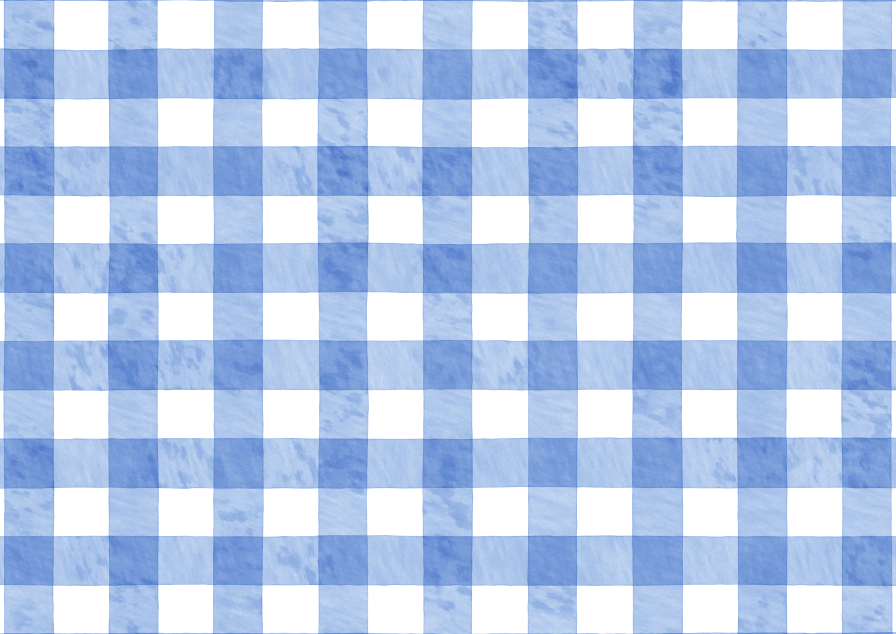
This pattern is drawn by a Shadertoy shader. Its source:

```glsl
const vec2 PITCH = vec2(0.1653, 0.1535);      // stripe spacing, in canvas heights
const float HALF_WIDTH = 0.0390;
const float EDGE_WOBBLE = 0.0034;
const float RIM_WIDTH = 0.0015;
const vec3 WASH_BLUE = vec3(0.680, 0.777, 0.922);

float hash(vec2 cell, float seed) {
    uvec2 q = uvec2(ivec2(cell)) * uvec2(1597334673u, 3812015801u);
    uint n = (q.x ^ q.y ^ (uint(int(seed)) * 2798796415u)) * 1597334673u;
    n = (n ^ (n >> 15)) * 2246822519u;
    n ^= n >> 13;
    return float(n >> 8) / 16777216.0;
}

float valueNoise(vec2 p, float seed) {
    vec2 cell = floor(p);
    vec2 f = fract(p);
    f = f * f * (3.0 - 2.0 * f);
    float low = mix(hash(cell, seed), hash(cell + vec2(1, 0), seed), f.x);
    float high = mix(hash(cell + vec2(0, 1), seed), hash(cell + vec2(1, 1), seed), f.x);
    return mix(low, high, f.y);
}

float fbm(vec2 p, float seed) {
    float sum = 0.0, amplitude = 0.5;
    for (int i = 0; i < 4; i++) {
        sum += amplitude * valueNoise(p, seed + float(i));
        p = p * 2.03 + 17.3;
        amplitude *= 0.5;
    }
    return sum / 0.9375;
}

// Hand-painted offset of one stripe side
float edgeOffset(float along, float seed) {
    float slow = valueNoise(vec2(along * 7.0, 0.5), seed) - 0.5;
    float fine = valueNoise(vec2(along * 70.0, 0.5), seed + 1.0) - 0.5;
    return EDGE_WOBBLE * (slow + 0.35 * fine);
}

// Pigment density: cross fibres, soft washes, paper grain and scattered blooms
float washDensity(vec2 p, float seed) {
    vec2 slanted = vec2(p.x + 0.3 * p.y, p.y);
    float fibres = fbm(slanted * vec2(150.0, 42.0), seed) - 0.5;
    float grain = valueNoise(p * 420.0, seed + 5.0) - 0.5;
    float wash = fbm(p * 14.0, seed + 9.0) - 0.5;
    float patches = smoothstep(0.50, 0.80, valueNoise(p * 9.0, seed + 15.0));
    float blooms = smoothstep(0.48, 0.72, fbm(slanted * vec2(75.0, 45.0), seed + 19.0));
    float tone = 0.08 * (hash(vec2(3, 7), seed) - 0.5);
    return 0.97 + tone + 0.50 * fibres + 0.14 * grain + 0.35 * wash
         + 0.50 * patches * blooms;
}

// p.x runs along the stripes, p.y across them
float stripePigment(vec2 p, float pitch, float family, float pixel) {
    float index = round(p.y / pitch);
    float seed = family + 40.0 * (index + 12.0);
    float across = p.y - index * pitch + 0.0012 * (hash(vec2(1, 2), seed) - 0.5);
    float upper = HALF_WIDTH + edgeOffset(p.x, seed + 30.0) - across;
    float lower = HALF_WIDTH + edgeOffset(p.x, seed + 33.0) + across;
    float inside = min(upper, lower);

    float coverage = smoothstep(-0.7 * pixel, 0.7 * pixel, inside);
    float rimDepth = inside / max(RIM_WIDTH, 0.7 * pixel);
    float rimStrength = mix(0.15, 0.65, valueNoise(p * 45.0, seed + 36.0));
    float rim = rimStrength * exp(-rimDepth * rimDepth);
    return coverage * (washDensity(vec2(p.x, across), seed) + rim);
}

void mainImage(out vec4 fragColor, in vec2 fragCoord) {
    vec2 p = (fragCoord - 0.5 * iResolution.xy) / iResolution.y;
    float pixel = 1.0 / iResolution.y;

    // Columns are centred on the canvas, rows straddle its middle
    float columns = stripePigment(p.yx, PITCH.x, 1000.0, pixel);
    float rows = stripePigment(p - vec2(0.0, 0.5 * PITCH.y), PITCH.y, 5000.0, pixel);

    // Transparent layers multiply where they cross
    vec3 colour = pow(WASH_BLUE, vec3(columns + rows));
    fragColor = vec4(colour, 1.0);
}
```
